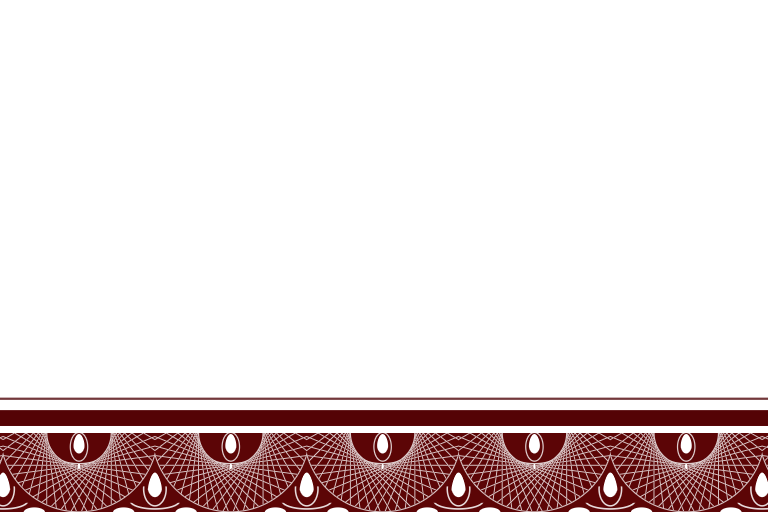
Reproduce this background procedurally as a Shadertoy shader.

```glsl
// A white page with a dark red lace border along its foot: a thin rule, a thick
// band, and a row of half-rosettes. Each rosette is a fan of chords tangent to
// an inner circle, found in closed form; teardrops fill the gaps between them.

const vec3 PAPER = vec3(1.0);
const vec3 RULE_RED = vec3(0.45, 0.22, 0.23);
const vec3 BAND_RED = vec3(0.33, 0.01, 0.02);
const vec3 LACE_RED = vec3(0.36, 0.02, 0.025);

const float TAU = 6.2831853;
const float PERIOD = 0.2965;       // spacing of the rosettes
const float FIRST_CENTER = 0.1543; // x of the first rosette
const float LACE_TOP = 0.1543;
const float ROSETTE_RADIUS = 0.154;
const float CORE_RADIUS = 0.063;
const float CHORDS = 48.0;

// Coverage of a filled shape with signed distance d
float fill(float d, float px) {
    return clamp(0.5 - d / px, 0.0, 1.0);
}

// Coverage of a stroke, kept correct when thinner than a pixel
float stroke(float d, float halfWidth, float px) {
    return fill(abs(d) - halfWidth, px) - fill(abs(d) + halfWidth, px);
}

float horizontalBand(float y, float low, float high, float px) {
    return fill(max(low - y, y - high), px);
}

// Approximate signed distance to an ellipse
float ellipse(vec2 p, vec2 radii) {
    float k = length(p / radii);
    float slope = length(p / (radii * radii));
    return k * (k - 1.0) / max(slope, 0.001);
}

// Ellipse narrowed toward its top
float teardrop(vec2 p, vec2 radii, float taper) {
    p.x *= 1.0 + taper * clamp(p.y / radii.y, -0.4, 1.0);
    return ellipse(p, radii);
}

// Lower part of an ellipse outline, cut off above height top
float cup(vec2 p, vec2 radii, float top, float halfWidth, float px) {
    return stroke(ellipse(p, radii), halfWidth, px) * fill(p.y - top, px);
}

// Horizontal offset to the nearest repeat of a center
float repeatX(float x, float center) {
    return mod(x - center + 0.5 * PERIOD, PERIOD) - 0.5 * PERIOD;
}

// Chords whose feet are evenly spaced around the core circle
float chordFan(vec2 p, float core, float px) {
    float r = length(p);
    float spread = acos(min(core / max(r, 0.0001), 1.0));
    float reach = sqrt(max(r * r - core * core, 0.0));
    float angle = atan(p.y, p.x);
    float pitch = TAU / CHORDS;
    float lines = 0.0;
    for (int i = 0; i < 2; i++) {
        float foot = angle + (i == 0 ? spread : -spread);
        float away = (fract(foot / pitch + 0.5) - 0.5) * pitch * reach;
        lines = max(lines, stroke(away, 0.0009, px));
    }
    return lines * fill(core - r, px);
}

// White threads of one rosette, p measured from its center
float rosette(vec2 p, float px) {
    float rim = length(p) - ROSETTE_RADIUS;
    float white = 0.8 * chordFan(p, CORE_RADIUS, px) * fill(rim, px);
    white = max(white, 0.75 * stroke(rim, 0.0011, px));
    white = max(white, 0.8 * stroke(length(p) - CORE_RADIUS, 0.0012, px));
    // Bud, its sheath, the small bract and the stem
    white = max(white, fill(teardrop(p + vec2(0.0, 0.021), vec2(0.0105, 0.019), 0.2), px));
    white = max(white, 0.8 * stroke(ellipse(p + vec2(0.0, 0.027), vec2(0.017, 0.028)), 0.0012, px));
    white = max(white, 0.8 * cup(p + vec2(0.0, 0.049), vec2(0.036, 0.011), -0.003, 0.0014, px));
    return max(white, fill(ellipse(p + vec2(0.0, 0.065), vec2(0.0025, 0.006)), px));
}

// White ornament between two rosettes, p.x measured from the gap, p.y from the foot
float gapOrnament(vec2 p, float px) {
    float white = fill(teardrop(p - vec2(0.0, 0.053), vec2(0.0125, 0.024), 0.4), px);
    white = max(white, 0.85 * cup(p - vec2(0.0, 0.045), vec2(0.022, 0.033), 0.005, 0.0015, px));
    white = max(white, 0.85 * cup(p - vec2(0.0, 0.022), vec2(0.048, 0.016), -0.004, 0.0016, px));
    vec2 scallop = vec2(abs(p.x) - 0.061, p.y + 0.001);
    return max(white, fill(ellipse(scallop, vec2(0.021, 0.010)), px));
}

void mainImage(out vec4 fragColor, in vec2 fragCoord) {
    vec2 p = fragCoord / iResolution.xy * vec2(1.5, 1.0);
    float px = 1.0 / iResolution.y;
    vec3 color = PAPER;

    // Rule and band
    color = mix(color, RULE_RED, horizontalBand(p.y, 0.2190, 0.2234, px));
    color = mix(color, BAND_RED, horizontalBand(p.y, 0.1680, 0.1990, px));

    // Lace
    vec2 inRosette = vec2(repeatX(p.x, FIRST_CENTER), p.y - LACE_TOP);
    vec2 inGap = vec2(repeatX(p.x, FIRST_CENTER + 0.5 * PERIOD), p.y);
    float thread = max(rosette(inRosette, px), gapOrnament(inGap, px));
    vec3 lace = mix(LACE_RED, PAPER, thread);
    color = mix(color, lace, fill(p.y - LACE_TOP, px));

    fragColor = vec4(color, 1.0);
}
```
